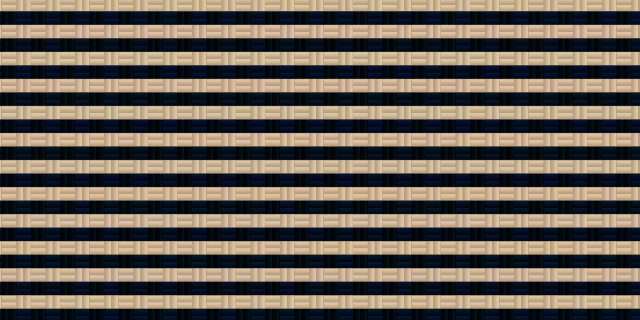
Reproduce this pattern procedurally as a Shadertoy shader.

```glsl
// Signed coverage of odd unit bands along one axis, softened by the pixel size
float oddBand(float x, float pixel) {
    float edge = abs(mod(x + 0.5, 2.0) - 1.0) - 0.5;
    return smoothstep(-pixel, pixel, edge);
}

// Ramp across each of two slats in a cell, with a softened step between them
float slatRamp(float x, float pixel) {
    float s = fract(2.0 * x);
    float soft = 2.0 * pixel;
    return s * (1.0 - smoothstep(1.0 - soft, 1.0, s));
}

// Gentle colour drift from layered sines
vec3 dyeDrift(float row, float column) {
    vec3 phase = vec3(0.0, 2.1, 4.2);
    return sin(row * 1.7 + phase) + 0.5 * sin(row * 4.3 + column * 0.9 + phase.zxy);
}

void mainImage(out vec4 fragColor, in vec2 fragCoord) {
    // Rows are one unit high, cells are slightly wider than tall
    float rows = 23.67;
    vec2 p = (fragCoord - 0.5 * iResolution.xy) / iResolution.y * rows;
    p.x = p.x / 1.083 + 0.74;
    float pixel = rows / iResolution.y;

    // Striped rows, with the slat direction alternating like a checkerboard
    float light = oddBand(p.y, 0.75 * pixel);
    float oddColumn = oddBand(p.x, 0.6 * pixel);
    float upright = mix(oddColumn, 1.0 - oddColumn, light);

    // Slats are brightest along their upper or right edge
    float across = slatRamp(p.x, pixel);
    float along = slatRamp(p.y, pixel);
    float shade = mix(along, across, upright);

    // Cream and navy straw
    vec3 cream = mix(vec3(0.72, 0.62, 0.50), vec3(0.87, 0.77, 0.65), smoothstep(0.0, 0.85, shade));
    vec3 navyFlat = mix(vec3(0.006, 0.020, 0.075), vec3(0.020, 0.095, 0.185), shade);
    vec3 navyUpright = mix(vec3(0.006, 0.012, 0.035), vec3(0.025, 0.085, 0.115), shade * shade);
    vec3 navy = mix(navyFlat, navyUpright, upright);

    // Slight dye differences between rows
    vec3 drift = dyeDrift(floor(p.y), floor(p.x));
    cream += 0.008 * drift;
    navy *= 1.0 + 0.12 * drift;

    fragColor = vec4(clamp(mix(navy, cream, light), 0.0, 1.0), 1.0);
}
```
